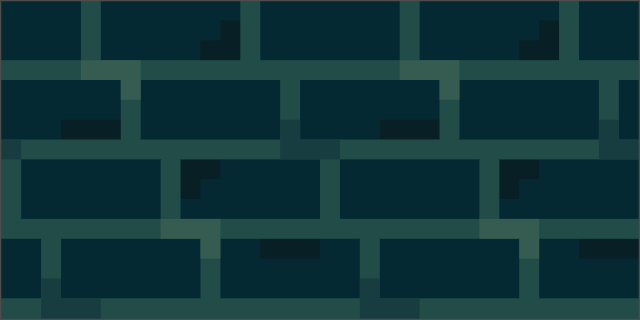
Reproduce this pattern procedurally as a Shadertoy shader.

```glsl
const float TILES_ACROSS = 2.0;
const float TILE = 16.0;              // cells along a tile side
const float COURSE = 4.0;             // cells per brick course, joint included
const float BRICK_PITCH = 8.0;        // cells from one upright joint to the next
const float FIRST_JOINT = 4.0;        // column of the top course's joint
const float COURSE_SHIFT = 2.0;       // cells each course slides right
const float FRAME = 1.0 / 256.0;      // frame width, in canvas heights
const float GRID_RISE = 0.5 / 256.0;  // grid sits this far above centre

const vec3 BRICK       = vec3(0.02, 0.16, 0.20);
const vec3 CHIP        = vec3(0.03, 0.12, 0.15);
const vec3 MORTAR      = vec3(0.13, 0.30, 0.28);
const vec3 MORTAR_LIT  = vec3(0.21, 0.36, 0.32);
const vec3 MORTAR_DIM  = vec3(0.09, 0.24, 0.25);
const vec3 FRAME_COLOR = vec3(0.31, 0.30, 0.30);

// Coverage of a band of given start and width, repeating every period
float band(float x, float start, float width, float period, float pixel) {
    float halfPeriod = 0.5 * period;
    float center = start + 0.5 * width;
    float d = abs(mod(x - center + halfPeriod, period) - halfPeriod) - 0.5 * width;
    return clamp(0.5 - d / pixel, 0.0, 1.0);
}

// Coverage of a block of cells, repeating every period
float block(vec2 p, vec2 corner, vec2 size, vec2 period, vec2 pixel) {
    return band(p.x, corner.x, size.x, period.x, pixel.x)
         * band(p.y, corner.y, size.y, period.y, pixel.y);
}

// Dark notches in the bricks
float chips(vec2 p, vec2 pixel) {
    vec2 period = vec2(TILE);
    float c = block(p, vec2(10, 2), vec2(2, 1), period, pixel);
    c = max(c, block(p, vec2(11, 1), vec2(1, 2), period, pixel));
    c = max(c, block(p, vec2(3, 6), vec2(3, 1), period, pixel));
    c = max(c, block(p, vec2(9, 8), vec2(2, 1), period, pixel));
    c = max(c, block(p, vec2(9, 8), vec2(1, 2), period, pixel));
    return max(c, block(p, vec2(13, 12), vec2(3, 1), period, pixel));
}

// Level joints, with upright joints that step along each course
float joints(vec2 p, vec2 pixel) {
    float course = floor((p.y + 0.5) / COURSE);
    float upright = band(p.x, FIRST_JOINT + COURSE_SHIFT * course, 1.0, BRICK_PITCH, pixel.x);
    float level = band(p.y, COURSE - 1.0, 1.0, COURSE, pixel.y);
    return max(upright, level);
}

// Bent patch of worn mortar: three cells along, two cells upright
float bentPatch(vec2 p, vec2 barCorner, vec2 legCorner, vec2 pixel) {
    vec2 period = vec2(TILE, 2.0 * COURSE);
    return max(block(p, barCorner, vec2(3, 1), period, pixel),
               block(p, legCorner, vec2(1, 2), period, pixel));
}

void mainImage(out vec4 fragColor, in vec2 fragCoord) {
    vec2 canvas = iResolution.xy / iResolution.y;
    vec2 uv = fragCoord / iResolution.y;
    float pixelSize = 1.0 / iResolution.y;

    // Cell coordinates, counted from the top left
    vec2 cells = TILE * vec2(TILES_ACROSS, 1.0);
    vec2 cellSize = (canvas - 2.0 * FRAME) / cells;
    vec2 fromTop = vec2(uv.x, canvas.y - uv.y + GRID_RISE);
    vec2 p = clamp((fromTop - FRAME) / cellSize, vec2(0.1), cells - 0.1);
    vec2 pixel = pixelSize / cellSize;

    vec3 color = mix(BRICK, CHIP, chips(p, pixel));
    color = mix(color, MORTAR, joints(p, pixel));

    // Mortar wear recurs every second course, sliding with the bricks
    float coursePair = floor((p.y - 0.5) / (2.0 * COURSE));
    vec2 q = p - vec2(2.0 * COURSE_SHIFT * coursePair, 0.0);
    color = mix(color, MORTAR_LIT, bentPatch(q, vec2(4, 3), vec2(6, 3), pixel));
    color = mix(color, MORTAR_DIM, bentPatch(q, vec2(14, 7), vec2(14, 6), pixel));

    // Thin frame around the canvas
    vec2 toEdge = min(uv, canvas - uv);
    float inset = min(toEdge.x, toEdge.y);
    color = mix(color, FRAME_COLOR, clamp(0.5 + (FRAME - inset) / pixelSize, 0.0, 1.0));

    fragColor = vec4(color, 1.0);
}
```
